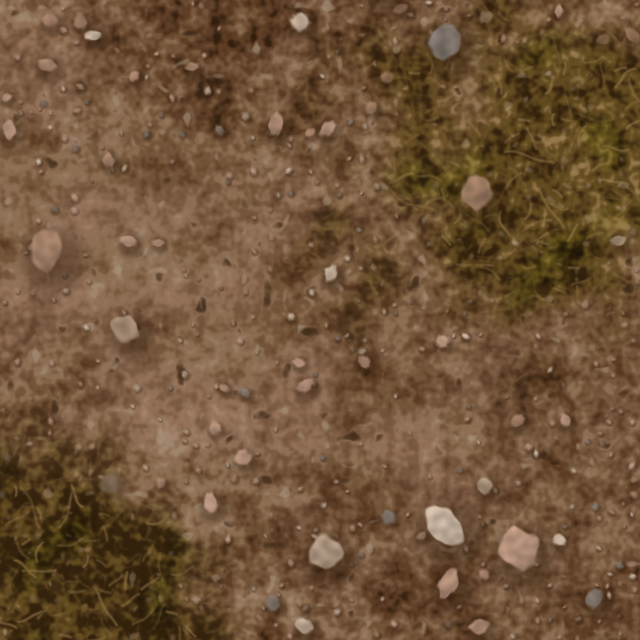
Write a Shadertoy shader that draws this texture.

```glsl
const vec3 SHADE  = vec3(0.20, 0.12, 0.055);
const vec3 UMBER  = vec3(0.365, 0.24, 0.145);
const vec3 EARTH  = vec3(0.45, 0.33, 0.225);
const vec3 DUST   = vec3(0.55, 0.43, 0.325);
const vec3 CHAFF  = vec3(0.66, 0.58, 0.49);
const vec3 ROSE   = vec3(0.55, 0.41, 0.335);
const vec3 PEAT   = vec3(0.19, 0.125, 0.04);
const vec3 MOSS   = vec3(0.38, 0.29, 0.115);
const vec3 GREEN  = vec3(0.31, 0.28, 0.04);
const vec3 STRAW  = vec3(0.61, 0.49, 0.31);
const vec3 PINK_STONE  = vec3(0.74, 0.60, 0.52);
const vec3 GREY_STONE  = vec3(0.50, 0.47, 0.45);
const vec3 CREAM_STONE = vec3(0.80, 0.73, 0.66);

const float GRAIN_CONTRAST = 1.05;
const float BROAD_CONTRAST = 1.8;
const float GRAIN_SCALE = 52.0;
const float STRAND_WIDTH = 0.0042;
const float EDGE_BLUR = 0.0038;

vec2 hash2(vec2 p) {
    vec3 q = fract(p.xyx * vec3(0.1031, 0.1030, 0.0973));
    q += dot(q, q.yzx + 33.33);
    return fract((q.xx + q.yz) * q.zy);
}

vec2 gradient(vec2 cell) {
    float angle = 6.2832 * hash2(cell).x;
    return vec2(cos(angle), sin(angle));
}

float gradientNoise(vec2 p) {
    vec2 i = floor(p), f = fract(p);
    vec2 u = f * f * f * (f * (f * 6.0 - 15.0) + 10.0);
    vec2 e = vec2(0.0, 1.0);
    float low  = mix(dot(gradient(i), f), dot(gradient(i + e.yx), f - e.yx), u.x);
    float high = mix(dot(gradient(i + e), f - e), dot(gradient(i + 1.0), f - 1.0), u.x);
    return mix(low, high, u.y);
}

mat2 rotation(float a) {
    return mat2(cos(a), sin(a), -sin(a), cos(a));
}

// Blunt stones scattered one per cell, each with a soft shadow
vec3 addStones(vec3 ground, vec2 uv, float scale, float density, vec2 radii, float seed) {
    vec2 p = uv * scale + seed;
    vec2 home = floor(p);
    float blur = EDGE_BLUR * scale;
    for (int k = 0; k < 9; k++) {
        vec2 cell = home + vec2(k % 3 - 1, k / 3 - 1);
        vec2 place = hash2(cell), kind = hash2(cell + 71.3), form = hash2(cell + 137.7);
        if (kind.x > density) continue;
        vec2 offset = p - cell - 0.2 - 0.6 * place;
        float radius = mix(radii.x, radii.y, form.x * form.x);
        vec2 q = rotation(6.2832 * form.y) * offset;
        q.y *= mix(1.0, 1.7, place.y);
        vec2 a = abs(q);
        float body = mix(length(q), max(max(a.x, a.y), 0.75 * (a.x + a.y)), 0.6);
        float lump = 0.3 * gradientNoise(1.1 * q / radius + cell * 3.7);
        float d = body - radius * (1.0 + lump);
        float cover = smoothstep(blur, -blur, d);
        float shadow = smoothstep(radius, -0.2 * radius, length(offset + radius * vec2(-0.3, 0.5)) - radius);
        vec3 tint = mix(PINK_STONE, GREY_STONE, step(0.55, kind.y));
        tint = mix(tint, CREAM_STONE, step(0.7, kind.y));
        tint = mix(tint, EARTH, 0.5 * place.x);
        float light = 1.0 + 0.12 * dot(offset, vec2(-0.4, 0.7)) / radius
                    + 0.25 * gradientNoise(uv * 60.0);
        ground = mix(ground, SHADE, 0.4 * shadow);
        ground = mix(ground, tint * light, 0.9 * cover);
    }
    return ground;
}

// Coverage of bent dry strands
float strands(vec2 uv, float scale, float seed) {
    vec2 p = uv * scale + seed;
    vec2 home = floor(p);
    float cover = 0.0;
    for (int k = 0; k < 9; k++) {
        vec2 cell = home + vec2(k % 3 - 1, k / 3 - 1);
        vec2 place = hash2(cell), form = hash2(cell + 53.1);
        vec2 q = rotation(6.2832 * form.x) * (p - cell - place);
        q.y += (form.y - 0.5) * 0.9 * q.x * q.x + 0.06 * sin(5.0 * q.x + 9.0 * place.x);
        float reach = mix(0.15, 0.55, place.y);
        float d = length(vec2(max(abs(q.x) - reach, 0.0), q.y)) / scale;
        cover = max(cover, smoothstep(STRAND_WIDTH, 0.0, d) * (0.2 + 0.8 * form.y));
    }
    return cover;
}

void mainImage(out vec4 fragColor, in vec2 fragCoord) {
    vec2 uv = fragCoord / iResolution.y;
    float broad = gradientNoise(uv * 4.5 + 3.1);
    float patches = gradientNoise(uv * 12.0 + 8.7);
    vec2 warped = uv + 0.003 * vec2(gradientNoise(uv * 31.0), gradientNoise(uv * 31.0 + 40.0));
    float grain = 1.5 * gradientNoise(warped * GRAIN_SCALE)
                + 1.0 * gradientNoise(warped * GRAIN_SCALE * 2.0 + 19.0)
                + 1.3 * gradientNoise(uv * 25.0 + 5.0);

    // Bare soil, paler along a diagonal track
    float track = dot(uv - vec2(0.12, 0.64), normalize(vec2(0.5, 0.87)));
    float pale = exp(-20.0 * track * track) * smoothstep(1.4, 0.1, uv.x);
    float tone = GRAIN_CONTRAST * grain * mix(1.15, 0.75, pale)
               + BROAD_CONTRAST * (0.8 * broad + 0.7 * patches) + 1.2 * pale - 0.3;
    vec3 color = mix(SHADE, UMBER, smoothstep(-2.3, -0.8, tone));
    color = mix(color, EARTH, smoothstep(-0.9, 0.1, tone));
    color = mix(color, DUST, smoothstep(0.05, 1.1, tone));
    color = mix(color, CHAFF, 0.6 * smoothstep(1.1, 2.4, tone));
    float rosy = smoothstep(-0.15, 0.4, gradientNoise(uv * 7.0 + 27.0)) * (0.1 + 0.4 * pale);
    color = mix(color, ROSE * (1.0 + 0.12 * tone), rosy);

    // Mossy corners, darkest at the lower left
    float right = length((uv - vec2(0.93, 0.76)) / vec2(0.40, 0.27));
    float left = length((uv - vec2(0.10, 0.06)) / vec2(0.25, 0.26));
    float moss = smoothstep(1.3, 0.45, min(right, left) + 0.5 * broad + 0.6 * patches);
    float turf = 1.15 * GRAIN_CONTRAST * grain + 1.1 * patches + 0.8 * broad
               - 0.1 - 0.5 * step(left, right);
    vec3 mossColor = mix(PEAT, MOSS, smoothstep(-1.4, 0.3, turf));
    mossColor = mix(mossColor, STRAW, 0.9 * smoothstep(0.3, 1.6, turf));
    float lush = smoothstep(0.05, 0.45, gradientNoise(uv * 9.0 + 14.0));
    mossColor = mix(mossColor, GREEN * (0.9 + 0.4 * turf), 0.5 * lush);
    color = mix(color, mossColor, 0.92 * moss);

    // Hollows, pale crumbs, dry strands and stones
    float hollow = smoothstep(0.38, 0.6, gradientNoise(warped * 30.0 + 61.0) + 0.12 * grain);
    color = mix(color, SHADE, 0.75 * hollow);
    float crumb = smoothstep(0.36, 0.58, gradientNoise(warped * 46.0 + 90.0) + 0.2 * patches);
    color = mix(color, CHAFF, 0.6 * crumb * (1.0 - 0.4 * moss));
    float straw = max(strands(uv, 13.0, 4.0), strands(uv, 26.0, 31.0));
    color = mix(color, STRAW, straw * (0.06 + 0.5 * moss));
    vec3 stony = addStones(color, uv, 54.0, 0.13, vec2(0.14, 0.32), 12.0);
    stony = addStones(stony, uv, 22.0, 0.08, vec2(0.18, 0.38), 45.0);
    color = mix(color, stony, 1.0 - 0.6 * moss);
    color = addStones(color, uv, 9.0, 0.08, vec2(0.2, 0.38), 83.0);
    fragColor = vec4(clamp(color, 0.0, 1.0), 1.0);
}
```
